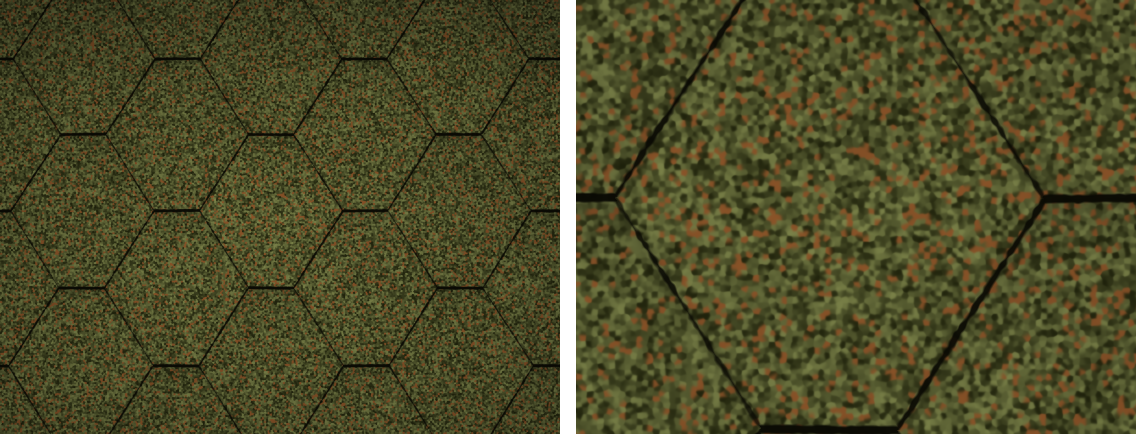
Left: the whole. Right: its middle third, enlarged.
Write a Shadertoy shader that draws this pattern.

```glsl
// Green granulated roof shingles laid as staggered hexagonal tabs with dark seams.

vec3 hash3(vec2 p) {
    vec3 q = fract(p.xyx * vec3(0.1031, 0.1030, 0.0973));
    q += dot(q, q.yxz + 33.33);
    return fract((q.xxy + q.yzz) * q.zyx);
}

float valueNoise(vec2 p) {
    vec2 cell = floor(p), f = fract(p);
    f = f * f * (3.0 - 2.0 * f);
    return mix(mix(hash3(cell).x, hash3(cell + vec2(1, 0)).x, f.x),
               mix(hash3(cell + vec2(0, 1)).x, hash3(cell + 1.0).x, f.x), f.y);
}

// Inner distances to the sides of a hexagon: x = slanted, y = horizontal.
vec2 hexSides(vec2 p, vec2 period) {
    float halfEdge = 0.12 * period.x, halfHeight = 0.5 * period.y;
    float halfWidth = 0.5 * period.x - halfEdge;
    vec2 normal = normalize(vec2(halfHeight, halfWidth - halfEdge));
    vec2 q = abs(p);
    return vec2(dot(vec2(halfWidth, 0) - q, normal), halfHeight - q.y);
}

// Softly blended mineral grains: greens from dark to pale, some rust.
vec3 granules(vec2 p) {
    vec2 cell = floor(p);
    vec3 sum = vec3(0);
    float total = 0.0;
    for (int y = -1; y <= 1; y++)
    for (int x = -1; x <= 1; x++) {
        vec2 id = cell + vec2(x, y) + 500.0;
        vec3 seed = hash3(id);
        vec2 offset = id - 500.0 + 0.15 + 0.7 * seed.xy - p;
        float weight = exp(-4.5 * dot(offset, offset));
        vec3 kind = hash3(id + 71.0);
        vec3 grain = mix(vec3(0.11, 0.12, 0.04), vec3(0.43, 0.455, 0.255), seed.z);
        grain = mix(grain, vec3(0.48, 0.29, 0.14), step(0.88, kind.x));
        sum += weight * grain;
        total += weight;
    }
    return sum / total;
}

float seam(float dist, float halfWidth, float soft) {
    return 1.0 - smoothstep(halfWidth - soft, halfWidth + soft, dist);
}

void mainImage(out vec4 fragColor, in vec2 fragCoord) {
    vec2 uv = fragCoord / iResolution.y;
    float aspect = iResolution.x / iResolution.y;
    float soft = max(0.8 / iResolution.y, 0.0012);

    // Tabs shrink slightly towards the top of the roof.
    vec2 p = uv - vec2(0.484 * aspect, 0.5144);
    p *= 1.0 + vec2(0.023, 0.03) * p.y;
    p += 0.0016 * (vec2(valueNoise(uv * 9.0), valueNoise(uv * 9.0 + 40.0)) - 0.5);

    // Pick the containing hexagon from two interleaved grids.
    vec2 period = vec2(0.4343, 0.3535);
    vec2 a = p - period * round(p / period);
    vec2 b = p - period * (round(p / period - 0.5) + 0.5);
    vec2 sidesA = hexSides(a, period), sidesB = hexSides(b, period);
    bool useA = min(sidesA.x, sidesA.y) > min(sidesB.x, sidesB.y);
    vec2 local = useA ? a : b;
    vec2 sides = useA ? sidesA : sidesB;
    vec2 tabId = round(2.0 * (p - local) / period);

    // Surface: grains, blotches, tab tone and shade under the upper edge.
    vec3 color = granules(uv * 235.0);
    float blotch = 0.5 * valueNoise(uv * 14.0) + 0.5 * valueNoise(uv * 50.0);
    color *= 0.95 + 0.10 * blotch;
    color *= 0.98 + 0.04 * hash3(tabId + 20.0).x;
    float upper = smoothstep(0.0, 0.05, local.y);
    color *= 1.0 - 0.14 * upper * exp(-40.0 * sides.y) * (0.5 + blotch);

    // Seams: wide below tabs, medium on rising sides, thin on falling sides.
    float ragged = valueNoise(uv * 190.0) - 0.5;
    float wear = valueNoise(uv * 22.0 + 9.0);
    bool rising = local.x * local.y < 0.0;
    float slantWidth = (rising ? 0.0015 : 0.0010) + 0.0006 * wear;
    float slant = seam(sides.x + 0.0024 * ragged, slantWidth, soft);
    slant *= rising ? 0.92 : 0.65 + 0.25 * wear;
    float flatSeam = seam(sides.y + 0.0014 * ragged, 0.0032, soft);
    color *= 1.0 - 0.18 * exp(-260.0 * min(sides.x, sides.y));
    color = mix(color, vec3(0.035, 0.035, 0.012), max(slant, 0.97 * flatSeam));

    // Light falls off towards the corners and the top.
    vec2 away = fragCoord / iResolution.xy - vec2(0.5, 0.46);
    color *= 1.08 - 0.58 * dot(away, away) - 0.10 * smoothstep(0.75, 1.0, uv.y);
    fragColor = vec4(color, 1.0);
}
```
